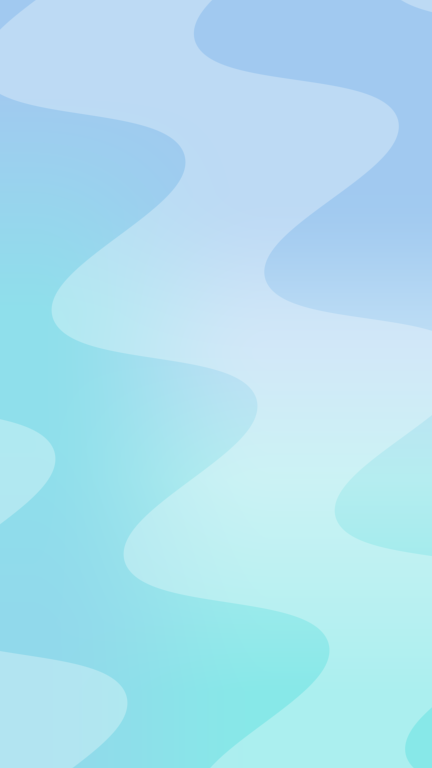
This background is drawn by a WebGL 1 fragment shader. Its source:

```glsl
precision highp float;

uniform vec2 u_resolution;

const float TAU = 6.2831853;
const vec2 SWING = vec2(0.2002, -0.0481);

float cross2(vec2 a, vec2 b) {
  return a.x * b.y - a.y * b.x;
}

// Linear ramp from 0 to 1 between two heights
float ramp(float from, float to, float y) {
  return clamp((y - from) / (to - from), 0.0, 1.0);
}

// Coverage of the area right of a slanted wave; period is one full step along it
float rightOfWave(vec2 p, vec2 origin, vec2 period, float pixel) {
  vec2 q = p - origin;
  float det = cross2(period, SWING);
  float phase = TAU * cross2(q, SWING) / det;
  float offset = cross2(period, q) / det;
  float wave = sin(phase) + 0.03 * sin(3.0 * phase);

  // Divide by the gradient length to get an even edge width
  float slope = TAU * (cos(phase) + 0.09 * cos(3.0 * phase));
  vec2 phaseGradient = vec2(SWING.y, -SWING.x) / det;
  vec2 offsetGradient = vec2(-period.y, period.x) / det;
  float dist = (offset - wave) / length(offsetGradient - slope * phaseGradient);
  return smoothstep(-pixel, pixel, dist);
}

// Cool left column blending into a pale glow and aqua on the right
vec3 backdrop(vec2 p) {
  vec3 blue = vec3(0.63, 0.79, 0.94);
  vec3 cyan = vec3(0.56, 0.875, 0.92);
  vec3 sky = vec3(0.57, 0.85, 0.92);
  vec3 pale = vec3(0.745, 0.87, 0.96);
  vec3 mint = vec3(0.71, 0.93, 0.94);
  vec3 aqua = vec3(0.53, 0.91, 0.91);

  vec3 left = mix(blue, cyan, ramp(0.21, 0.72, p.y));
  left = mix(left, sky, ramp(1.04, 1.44, p.y));

  vec3 right = mix(blue, pale, smoothstep(0.44, 0.84, p.y));
  right = mix(right, mint, ramp(0.81, 1.11, p.y));
  right = mix(right, aqua, ramp(1.11, 1.60, p.y));

  return mix(left, right, smoothstep(0.07, 0.63, p.x));
}

void main() {
  // Width spans 0 to 1, y runs downward from the top edge
  vec2 p = vec2(gl_FragCoord.x, u_resolution.y - gl_FragCoord.y);
  p *= vec2(1.0, 16.0 / 9.0) / u_resolution;
  float pixel = 0.8 / u_resolution.x;

  vec2 longPeriod = vec2(0.1667, 0.565);
  vec2 shortPeriod = vec2(0.163, 0.552);

  // Neighbouring waves alternate between veiled and clear bands
  float veil = 1.0 - rightOfWave(p, vec2(-0.11, 0.951), longPeriod, pixel);
  veil += rightOfWave(p, vec2(0.191, 0.264), longPeriod, pixel);
  veil -= rightOfWave(p, vec2(0.686, 0.185), shortPeriod, pixel);
  veil += rightOfWave(p, vec2(1.13, 0.051), shortPeriod, pixel);

  vec3 color = mix(backdrop(p), vec3(1.0), 0.3 * clamp(veil, 0.0, 1.0));
  gl_FragColor = vec4(color, 1.0);
}
```
